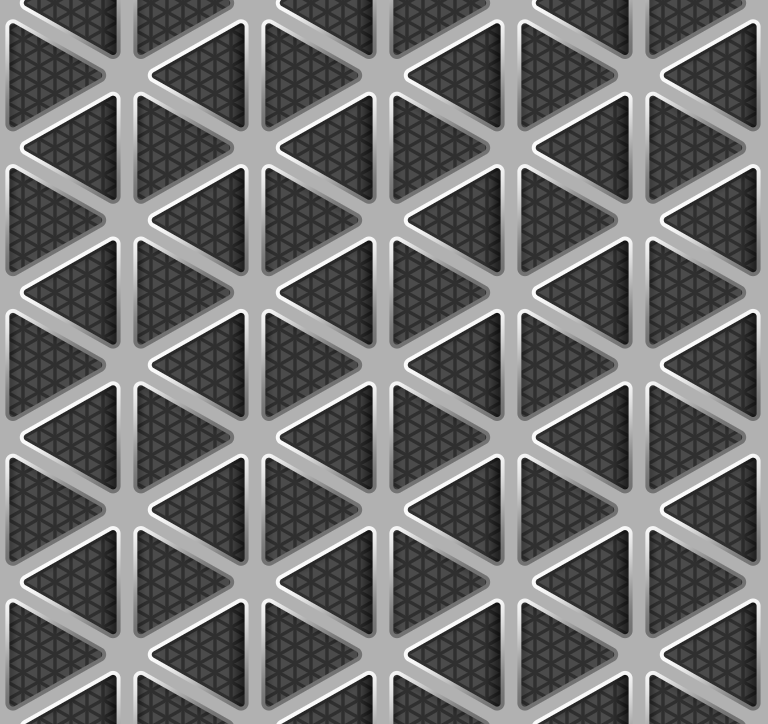
A WebGL 2 fragment shader for this pattern:

```glsl
#version 300 es
precision highp float;
// Bevelled grey lattice of rounded triangular openings over a fine dark triangular mesh.

uniform vec2 u_resolution;
out vec4 fragColor;

const float ROW = 1.1297;    // side of a triangle, in column widths
const float BAR = 0.05;      // half width of the flat bars
const float RADIUS = 0.059;  // outer corner radius
const float RIM = 0.031;     // bevel width

float coverage(float d, float pixel) {
    return clamp(0.5 - d / pixel, 0.0, 1.0);
}

// Signed distance to the rounded opening; base on x = 0, tip towards x = 1.
float openingDistance(vec2 q) {
    q.y = abs(q.y);
    float inset = BAR + RADIUS;
    vec2 normal = normalize(vec2(0.5 * ROW, 1.0));
    vec2 tip = vec2(1.0 - inset / normal.x, 0.0);
    vec2 corner = vec2(inset, (normal.x * (1.0 - inset) - inset) / normal.y);
    vec2 edge = corner - tip, w = q - tip;
    float slant = length(w - edge * clamp(dot(w, edge) / dot(edge, edge), 0.0, 1.0));
    float base = length(vec2(q.x - inset, max(q.y - corner.y, 0.0)));
    float side = max(inset - q.x, dot(normal, w));
    return min(slant, base) * (side < 0.0 ? -1.0 : 1.0) - RADIUS;
}

// Distance to the nearest of three families of lines, in mesh cells.
float meshDistance(vec2 p) {
    float nearest = abs(fract(p.x + 0.5) - 0.5);
    for (float s = -1.0; s <= 1.0; s += 2.0) {
        float v = p.y / ROW + s * 0.5 * p.x;
        nearest = min(nearest, 0.984 * abs(fract(v + 0.5) - 0.5));
    }
    return nearest;
}

void main() {
    // Six columns across, five rows up
    vec2 p = gl_FragCoord.xy / u_resolution * vec2(6.0, 5.0 * ROW) + vec2(0.008, 0.023);
    float pixel = 6.0 / u_resolution.x;

    // Fold into one triangle; facing is +1 when its tip points right
    float facing = 1.0 - 2.0 * mod(floor(p.x), 2.0);
    float x = fract(p.x);
    if (facing < 0.0) x = 1.0 - x;
    vec2 q = vec2(x, (fract(p.y / ROW) - 0.5) * ROW);
    if (abs(q.y) > 0.5 * ROW * (1.0 - x)) {
        q = vec2(1.0 - x, (fract(p.y / ROW + 0.5) - 0.5) * ROW);
        facing = -facing;
    }
    float d = openingDistance(q);

    // Mesh behind the openings
    float line = coverage(meshDistance(p * 8.0 + vec2(0.5, 0.0)) - 0.108, pixel * 8.0);
    float floorTone = mix(0.295, 0.185, line);

    // Inner shadow: deep along right-hand bases, faint along left and upper edges
    float depth = q.x - BAR - RIM;
    float baseShade = facing < 0.0 ? mix(0.4, 1.0, smoothstep(-0.02, 0.15, depth))
                                   : mix(0.8, 1.0, smoothstep(0.0, 0.08, depth));
    float topShade = mix(1.0, mix(0.82, 1.0, smoothstep(0.0, 0.07, -d - RIM)),
                         smoothstep(0.0, 0.1, q.y));
    floorTone *= baseShade * topShade;

    // Bevel lit from the upper left
    float light = dot(vec2(facing * (q.x - 0.333), q.y), vec2(0.6, -0.8)) + 0.15 * facing;
    float rimTone = mix(0.98, 0.45, smoothstep(-0.42, 0.33, light));

    float tone = mix(0.695, rimTone, coverage(d, pixel));
    tone = mix(tone, floorTone, coverage(d + RIM, pixel));
    fragColor = vec4(vec3(tone), 1.0);
}
```
